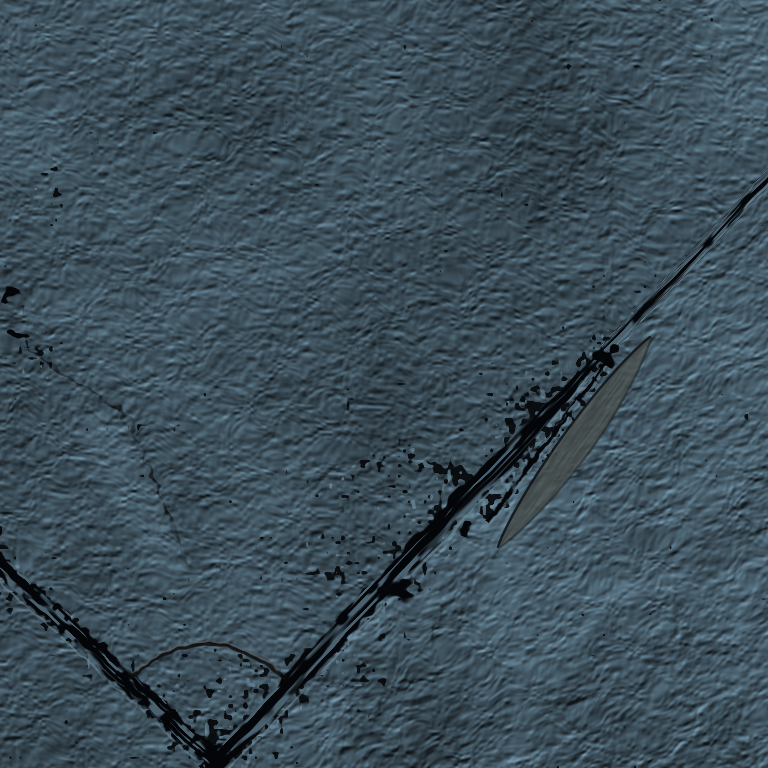
This texture is drawn by a three.js fragment shader. Its source:

```glsl
// Blue-grey slate split by two dark cracks, with a fallen leaf, a twig and grit.
// The stone is embossed noise lit from above; the rest is layered on it with
// line and arch distances.
varying vec2 vUv;

float hash(vec2 p) {
  return fract(sin(dot(p, vec2(127.1, 311.7))) * 43758.5453);
}

float noise(vec2 p) {
  vec2 i = floor(p), f = fract(p);
  f = f * f * (3.0 - 2.0 * f);
  return mix(mix(hash(i), hash(i + vec2(1, 0)), f.x),
             mix(hash(i + vec2(0, 1)), hash(i + 1.0), f.x), f.y);
}

float fbm(vec2 p) {
  float sum = 0.0, amp = 0.5;
  for (int i = 0; i < 5; i++) {
    sum += amp * noise(p);
    p = mat2(1.6, 1.2, -1.2, 1.6) * p + 3.7;
    amp *= 0.5;
  }
  return sum;
}

// x: position along a-b from 0 to 1, y: signed offset, positive on the left
vec2 lineSpace(vec2 p, vec2 a, vec2 b) {
  vec2 d = b - a, q = p - a;
  return vec2(dot(q, d) / dot(d, d), (d.x * q.y - d.y * q.x) / length(d));
}

float segment(vec2 p, vec2 a, vec2 b) {
  vec2 d = b - a;
  return length(p - a - d * clamp(dot(p - a, d) / dot(d, d), 0.0, 1.0));
}

// Distance to a parabolic arch, limited to a span either side of its apex
float arch(vec2 p, vec2 apex, float span) {
  vec2 q = p - apex;
  float d = abs(q.y + 4.3 * q.x * q.x) / sqrt(1.0 + 74.0 * q.x * q.x);
  return max(d, abs(q.x) - span);
}

float stroke(float d, float width) {
  return 1.0 - smoothstep(width * 0.5, width * 1.5, d);
}

float blob(vec2 p, float x, float y, float radius) {
  vec2 q = (p - vec2(x, y)) / radius;
  return exp(-dot(q, q));
}

float within(float t) {
  return step(0.0, t) * step(t, 1.0);
}

// Fine slanted ripples over rough lumps and sparse raised flakes
float stoneHeight(vec2 p, float slant, float rough) {
  vec2 w = p + 0.012 * vec2(noise(p * 32.0), noise(p * 35.0 + 7.0));
  w.y -= slant * p.x;
  float ripple = 0.9 * noise(w * vec2(72, 125)) + 0.65 * noise(w * vec2(165, 215));
  float flake = smoothstep(0.54, 0.62, fbm(p * 13.0 + 5.0));
  return ripple + rough * (fbm(p * 11.0) + 0.16 * flake);
}

// Parallel dark strands with thin broken gleams between them
vec3 addCrack(vec3 col, vec2 c, float width) {
  float v = c.y + 0.003 * (noise(vec2(c.x * 30.0, 2)) - 0.5);
  float ragged = width * (0.75 + 0.5 * noise(vec2(c.x * 75.0, step(0.0, v) * 9.0)));
  float body = 1.0 - smoothstep(-0.0015, 0.0015, abs(v) - ragged);
  float strand = noise(vec2(c.x * 11.0, v * 330.0 + 40.0));
  float broken = smoothstep(0.25, 0.55, noise(vec2(c.x * 55.0, v * 150.0)));
  float gleam = smoothstep(0.48, 0.72, strand) * broken;
  col = mix(col, mix(vec3(0.01, 0.02, 0.03), vec3(0.29, 0.38, 0.44), gleam), body);
  float lip = stroke(abs(v + width * 1.3), 0.0014);
  return mix(col, vec3(0.4, 0.51, 0.57), 0.65 * lip * broken);
}

void main() {
  vec2 p = vUv, joint = vec2(0.283, 0.008);
  vec2 mainC = lineSpace(p, joint, vec2(1, 0.768));
  vec2 sideC = lineSpace(p, vec2(0, 0.264), joint);
  vec2 strand = lineSpace(p, vec2(0.635, 0.32), vec2(0.79, 0.53));
  float below = 1.0 - smoothstep(-0.01, 0.01, mainC.y);
  vec2 jitter = vec2(noise(p * 95.0), noise(p * 95.0 + 9.0)) - 0.5;
  vec2 frayed = p + 0.012 * jitter, torn = p + 0.03 * jitter;

  // Embossed stone, with broad relief at the lower right
  float rough = 1.2 + 1.6 * smoothstep(0.45, 0.65, fbm(p * 5.0 + 1.3)) + 1.6 * below;
  float slant = 0.32 * below - 0.05;
  float light = stoneHeight(p, slant, rough) - stoneHeight(p + vec2(-0.0012, 0.0026), slant, rough);
  float relief = fbm(p * 8.0 + 2.0) - fbm(p * 8.0 + vec2(1.87, 2.16));
  float shade = 0.97 + 1.02 * light + 0.4 * (fbm(p * 6.0) - 0.48);
  shade += relief * (0.35 + 0.75 * below * smoothstep(0.55, 0.25, p.y));
  shade += 0.13 * below * smoothstep(0.0, 0.4, p.y) + 0.16 * blob(p, 0.98, 0.88, 0.14);
  shade -= 0.14 * blob(p, 0.77, 0.83, 0.12) + 0.1 * blob(p, 0.45, 0.45, 0.2);

  // Pale tongue on the left with a dark right edge
  float tongue = segment(frayed, vec2(0.135, 0.43), vec2(0.215, 0.27));
  shade += 0.2 * (1.0 - smoothstep(0.012, 0.04, tongue));
  float rim = min(segment(frayed, vec2(0.03, 0.55), vec2(0.17, 0.453)),
                  segment(frayed, vec2(0.17, 0.453), vec2(0.24, 0.27)));
  shade -= 0.6 * stroke(rim, 0.002) * noise(p * 60.0);
  vec3 col = vec3(0.246, 0.322, 0.368) * clamp(shade, 0.25, 1.8);

  // Grit, denser near the cracks, an arch and a few clusters
  float grit = 0.85 * smoothstep(0.92, 0.62, mainC.x) * step(0.0, mainC.x) * exp(-abs(mainC.y) / 0.026);
  grit += 0.9 * exp(-abs(sideC.y) / 0.021) * step(sideC.x, 1.0);
  grit += 0.75 * exp(-arch(frayed, vec2(0.52, 0.405), 0.11) / 0.006);
  grit += 0.6 * exp(-abs(strand.y - 0.008) / 0.01) * within(strand.x);
  grit += 0.5 * (blob(p, 0.43, 0.28, 0.05) + blob(p, 0.54, 0.36, 0.06) + blob(p, 0.69, 0.49, 0.055)
        + blob(p, 0.3, 0.08, 0.08) + blob(p, 0.06, 0.74, 0.04) + blob(p, 0.05, 0.53, 0.04));
  grit = min(grit + 0.65 * blob(p, 0.49, 0.11, 0.035), 1.0);
  float fleck = 0.65 * noise(p * 150.0) + 0.35 * noise(p * 70.0 + 20.0) + 0.38 * grit;
  col = mix(col, vec3(0.02, 0.03, 0.04), 0.92 * smoothstep(0.87, 0.94, fleck));
  float glint = noise(p * 130.0 + 53.0) + 0.25 * grit;
  col = mix(col, vec3(0.43, 0.56, 0.63), 0.7 * smoothstep(0.97, 1.09, glint));

  // Cracks and ragged dark pockets
  float width = mix(0.0135, 0.0042, smoothstep(0.5, 0.72, mainC.x));
  if (mainC.x > -0.02) col = addCrack(col, mainC, width);
  if (sideC.x < 1.03) col = addCrack(col, sideC, 0.0125);
  col = mix(col, addCrack(col, strand, 0.0035), within(strand.x));
  float pocket = blob(torn, 0.52, 0.232, 0.02) + blob(torn, 0.788, 0.535, 0.018)
    + blob(torn, 0.597, 0.315, 0.012) + blob(torn, 0.025, 0.56, 0.012)
    + blob(torn, 0.012, 0.61, 0.012) + blob(torn, joint.x, joint.y, 0.02);
  col = mix(col, vec3(0.015, 0.02, 0.03), smoothstep(0.35, 0.6, pocket));

  // Leaf
  vec2 leaf = lineSpace(p, vec2(0.648, 0.286), vec2(0.848, 0.562));
  float taper = max(4.0 * leaf.x * (1.0 - leaf.x), 0.0);
  float edge = abs(leaf.y + 0.003 * taper) - 0.02 * pow(taper, 0.8);
  float grain = noise(leaf * vec2(14, 420));
  vec3 leafColor = vec3(0.28, 0.315, 0.32) * (0.85 + 0.25 * grain + 0.2 * light);
  col = mix(col, leafColor, within(leaf.x) * (1.0 - smoothstep(-0.0015, 0.0015, edge)));
  float outline = mix(0.4, 0.85, step(0.0, leaf.y)) * stroke(abs(edge), 0.0016);
  col = mix(col, vec3(0.05, 0.06, 0.07), within(leaf.x) * outline);

  // Twig with a lit upper edge
  vec2 bent = p + 0.004 * jitter;
  col = mix(col, vec3(0.04), 0.85 * stroke(arch(bent, vec2(0.27, 0.161), 0.1), 0.0024));
  col = mix(col, vec3(0.36), 0.6 * stroke(arch(bent, vec2(0.27, 0.1645), 0.09), 0.0014));
  gl_FragColor = vec4(col, 1.0);
}
```
